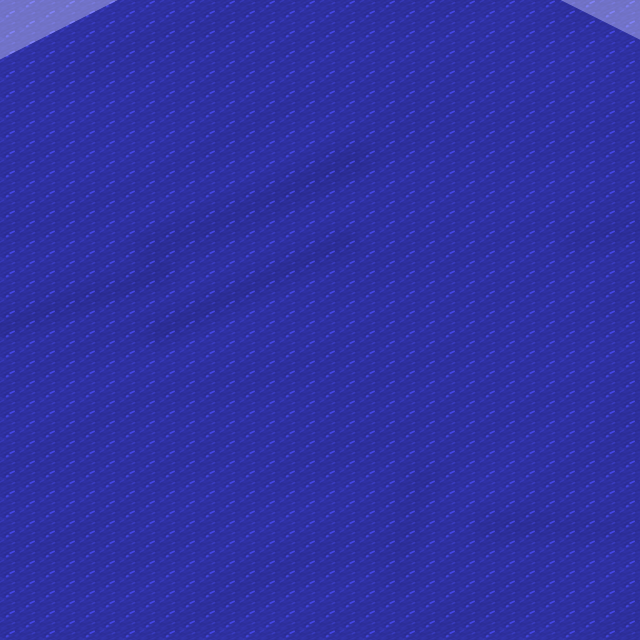
A three.js fragment shader for this texture:

```glsl
// Deep blue woven surface: a small diamond tile of streaked grain and bright
// flecks repeats over the canvas, under faint slanted shadows. Two pale
// translucent corners at the top are cut along the same 2:1 slope.

varying vec2 vUv;

const vec3 BASE = vec3(0.181, 0.188, 0.622);
const vec3 FLECK = vec3(0.265, 0.275, 0.90);
const vec3 VEIL = vec3(1.0, 1.0, 1.12);
const float VEIL_ALPHA = 0.32;
const float TILES = 16.0;                 // tile widths across the canvas
const vec2 GRAIN_CELLS = vec2(4.0, 10.0); // grain cells along the tile sides
const float GRAIN_DEPTH = 0.15;
const float SHADOW_DEPTH = 0.055;
const float CLOUD_DEPTH = 0.035;
const vec2 FLECK_ORIGIN = vec2(0.806, 0.444); // in tile widths
const float LEFT_CUT = 0.907;
const float RIGHT_CUT = 1.438;
const float EDGE = 0.001;

vec2 gradient(vec2 cell) {
  float h = fract(sin(dot(cell, vec2(127.1, 311.7))) * 43758.55);
  return vec2(cos(6.2832 * h), sin(6.2832 * h));
}

// Gradient noise that repeats after the given number of cells.
float noise(vec2 p, vec2 period) {
  vec2 i = floor(p);
  vec2 f = p - i;
  vec2 s = f * f * f * (f * (f * 6.0 - 15.0) + 10.0);
  vec2 lo = mod(i, period);
  vec2 hi = mod(i + 1.0, period);
  float a = dot(gradient(lo), f);
  float b = dot(gradient(vec2(hi.x, lo.y)), f - vec2(1.0, 0.0));
  float c = dot(gradient(vec2(lo.x, hi.y)), f - vec2(0.0, 1.0));
  float d = dot(gradient(hi), f - 1.0);
  return mix(mix(a, b, s.x), mix(c, d, s.x), s.y);
}

float segmentDistance(vec2 p, vec2 a, vec2 b) {
  vec2 ab = b - a;
  return length(p - a - ab * clamp(dot(p - a, ab) / dot(ab, ab), 0.0, 1.0));
}

// Skewed axes: x runs up the 2:1 slope, y runs down it.
vec2 toDiamond(vec2 p) {
  return vec2(p.x + 2.0 * p.y, p.x - 2.0 * p.y);
}

// A dash along the slope, repeated in every diamond.
float fleck(vec2 tile, vec2 center, float halfLength, float radius) {
  vec2 q = fract(toDiamond(tile - center) + 0.5) - 0.5;
  vec2 p = vec2(0.5 * (q.x + q.y), 0.25 * (q.x - q.y));
  vec2 reach = halfLength * vec2(0.894, 0.447);
  float d = segmentDistance(p, -reach, reach);
  return 1.0 - smoothstep(radius - 0.016, radius + 0.016, d);
}

float shadow(vec2 uv, vec2 a, vec2 b, float width) {
  float d = segmentDistance(uv, a, b) / width;
  return exp(-d * d);
}

void main() {
  vec2 tile = vUv * TILES;
  vec2 diamond = toDiamond(tile);

  // Fine streaked grain
  float grain = noise(diamond * GRAIN_CELLS, GRAIN_CELLS);
  grain += 0.6 * noise(diamond * GRAIN_CELLS.yx + 0.37, GRAIN_CELLS.yx);

  // Broad clouds and slanted shadows
  float clouds = noise(toDiamond(vUv) * vec2(2.0, 7.0), vec2(64.0));
  float shade = shadow(vUv, vec2(0.0, 0.485), vec2(0.25, 0.57), 0.022);
  shade += shadow(vUv, vec2(0.24, 0.61), vec2(0.55, 0.75), 0.030);
  shade += shadow(vUv, vec2(0.25, 0.48), vec2(0.54, 0.62), 0.022);
  shade += 0.7 * shadow(vUv, vec2(0.90, 0.625), vec2(1.0, 0.645), 0.025);
  shade += 0.5 * shadow(vUv, vec2(0.62, 0.11), vec2(0.66, 0.25), 0.030);
  shade += 0.6 * shadow(vUv, vec2(0.76, 0.18), vec2(1.0, 0.17), 0.025);

  float light = 1.0 + GRAIN_DEPTH * grain + CLOUD_DEPTH * clouds;
  vec3 color = BASE * (light - SHADOW_DEPTH * min(shade, 1.0));

  // Bright dash, its trailing dot and two weaker flecks
  float glint = fleck(tile, FLECK_ORIGIN, 0.050, 0.022);
  glint = max(glint, 0.85 * fleck(tile, FLECK_ORIGIN - vec2(0.125, 0.097), 0.012, 0.026));
  glint = max(glint, 0.50 * fleck(tile, FLECK_ORIGIN + vec2(0.03, 0.23), 0.030, 0.020));
  glint = max(glint, 0.40 * fleck(tile, FLECK_ORIGIN + vec2(0.24, 0.03), 0.045, 0.018));
  color = mix(color, FLECK, glint);

  // Pale corners
  float left = vUv.y - 0.505 * vUv.x - LEFT_CUT;
  float right = vUv.y + 0.5 * vUv.x - RIGHT_CUT;
  float veil = smoothstep(-EDGE, EDGE, max(left, right));
  color = mix(color, VEIL, VEIL_ALPHA * veil);

  gl_FragColor = vec4(color, 1.0);
}
```
